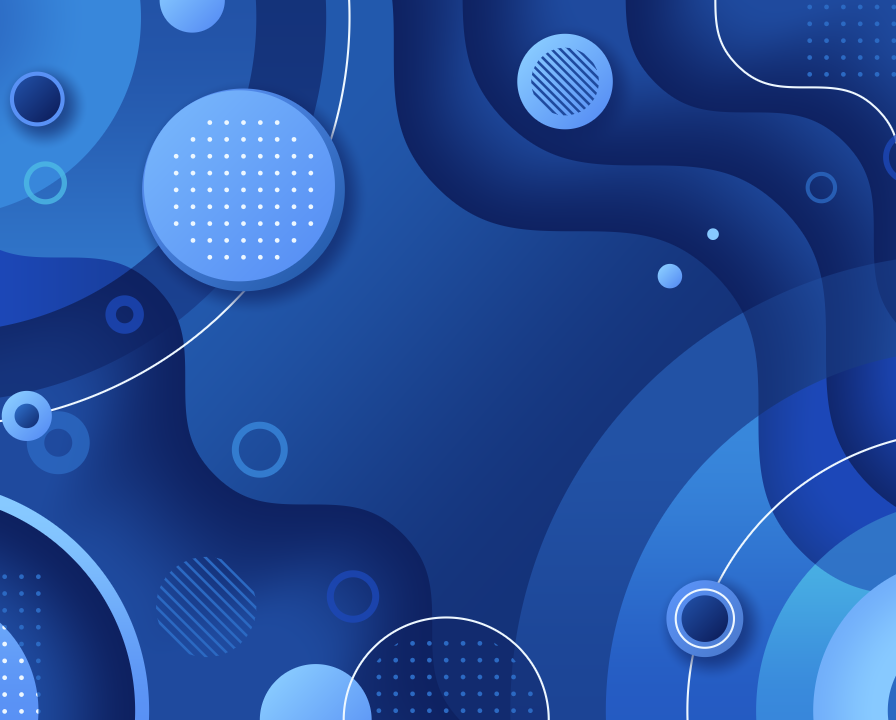
Write a WebGL 1 fragment shader that draws this background.

```glsl
precision highp float;
// Abstract blue backdrop: rounded stair waves and concentric discs with balls,
// rings, outlines, dot grids and hatching. Shapes are signed distances painted
// from back to front, with y pointing down.
uniform vec2 u_resolution;
const float HEIGHT = 6.18; // canvas height in drawing units
const float LINE = 0.009;  // half width of outlines
const float PITCH = 0.1445; // dot spacing
const float DOT = 0.02;
const float PI = 3.14159;
const vec2 LEFT_HUB = vec2(-0.5, 0.15);
const vec2 RIGHT_HUB = vec2(8.3, 6.1);
const vec2 CORNER_HUB = vec2(-0.7, 6.1);
const vec3 NIGHT = vec3(0.055, 0.13, 0.38);
const vec3 NAVY = vec3(0.08, 0.20, 0.48);
const vec3 BLUE = vec3(0.12, 0.29, 0.62);
const vec3 ROYAL = vec3(0.11, 0.28, 0.72);
const vec3 AZURE = vec3(0.17, 0.41, 0.76);
const vec3 SKY = vec3(0.22, 0.53, 0.86);
const vec3 CYAN = vec3(0.30, 0.73, 0.90);
const vec3 PERI = vec3(0.35, 0.57, 0.96);
const vec3 PALE = vec3(0.53, 0.79, 1.0);
const vec3 WHITE = vec3(0.93, 0.97, 1.0);
vec2 p;      // current point
float pixel; // pixel size in drawing units
vec3 col;    // colour so far

float cover(float d) { return clamp(0.5 - d / pixel, 0.0, 1.0); }
void paint(vec3 tint, float d) { col = mix(col, tint, cover(d)); }
float disc(vec2 c, float r) { return length(p - c) - r; }
void outline(float d) { paint(WHITE, abs(d) - LINE); }
// Rounded staircase through a vertical midpoint; negative at lower left
float stair(vec2 mid, float size) {
  vec2 q = p - mid;
  float a = PI * (q.x + q.y) / size;
  float bend = size / PI * (0.865 * sin(a) + 0.045 * sin(3.0 * a));
  float slope = 0.865 * cos(a) + 0.135 * cos(3.0 * a);
  return (q.x - q.y + bend) / sqrt(2.0 + 2.0 * slope * slope);
}
float dots(vec2 origin) {
  return length(mod(p - origin + 0.5 * PITCH, PITCH) - 0.5 * PITCH) - DOT;
}
// Diagonal stripes cut to a disc
float hatch(vec2 c, float r, float pitch) {
  float stripe = abs(fract((p.x - p.y) / pitch) - 0.5) * pitch * 0.707;
  return max(stripe - 0.011, disc(c, r));
}
void ring(vec2 c, float outer, float width, vec3 tint) {
  float d = abs(disc(c, outer - 0.5 * width)) - 0.5 * width;
  paint(mix(col, tint, 0.8), d);
}
void shadow(vec2 c, float r) {
  col = mix(col, NIGHT, 0.6 - 0.6 * smoothstep(-0.08, 0.15, disc(c + 0.06, r)));
}
// Disc shaded along its diagonal
void ball(vec2 c, float r, vec3 lit, vec3 dim) {
  float t = 0.5 + dot(p - c, vec2(0.35)) / r;
  paint(mix(lit, dim, clamp(t, 0.0, 1.0)), disc(c, r));
}
// Wave dark along its edge and lighter farther in
void wave(float d) { paint(mix(NIGHT, BLUE, smoothstep(-0.1, 1.1, d)), -d); }

void main() {
  pixel = HEIGHT / u_resolution.y;
  p = vec2(gl_FragCoord.x, u_resolution.y - gl_FragCoord.y) * pixel;
  float fall = smoothstep(2.6, 6.7, dot(p, vec2(0.75, 0.66)));
  col = mix(vec3(0.135, 0.35, 0.68), NAVY, fall);
  // Upper left discs and the wave across them
  float hub = length(p - LEFT_HUB), wash = smoothstep(0.0, 2.8, p.y);
  paint(mix(NAVY, BLUE, 0.6 * wash), hub - 3.3);
  paint(mix(BLUE, SKY, 0.15 + 0.6 * wash), hub - 2.7);
  paint(mix(AZURE, SKY, smoothstep(0.2, 1.3, hub)), hub - 1.71);
  float leftWave = stair(vec2(1.59, 3.27), 2.12);
  vec3 under = mix(NIGHT, BLUE, smoothstep(-0.1, 1.35, -leftWave));
  under = mix(under, NIGHT, 0.55 * cover(hub - 3.3));
  under = mix(under, mix(ROYAL, NAVY, 0.4 * p.x), cover(hub - 2.7));
  paint(under, leftWave);
  outline(hub - 3.5);
  // Upper right waves
  float wave1 = stair(vec2(3.38, 0.42), 3.13), wave2 = stair(vec2(3.97, -0.14), 3.12);
  wave(wave1); wave(wave2); wave(stair(vec2(5.37, -0.1), 2.13));
  outline(stair(vec2(6.14, -0.04), 1.58));
  float clip = max(6.88 - p.x, p.y - 0.7 + 0.4 * max(7.05 - p.x, 0.0));
  paint(AZURE, max(dots(vec2(6.95, 0.06)), clip));
  // Lower right discs, tinted where the waves cross
  float core = length(p - RIGHT_HUB), low = smoothstep(3.6, 6.2, p.y), in1 = cover(-wave1);
  paint(mix(col, mix(AZURE, BLUE, 0.4 + 0.6 * low), mix(0.75, 0.3, in1)), core - 3.92);
  vec3 band = mix(SKY, ROYAL, 0.7 * low);
  band = mix(band, mix(NAVY, ROYAL, smoothstep(-0.5, 0.6, wave1)), in1);
  band = mix(band, mix(NIGHT, ROYAL, smoothstep(-0.3, 0.9, wave2)), cover(-wave2));
  paint(band, core - 3.1);
  paint(mix(mix(CYAN, SKY, low * low), AZURE, 0.85 * in1), core - 1.81);
  paint(mix(PALE, PERI, smoothstep(0.75, 1.4, core) * 0.5), core - 1.32);
  paint(AZURE, core - 0.68);
  outline(core - 2.4);
  // Lower left ringed disc
  float corner = length(p - CORNER_HUB);
  vec3 rim = mix(PALE, PERI, smoothstep(4.2, 6.2, p.y));
  paint(rim, corner - 1.98);
  paint(mix(BLUE, NIGHT, smoothstep(0.9, 1.86, corner)), corner - 1.86);
  paint(rim, corner - 1.03);
  float speck = max(dots(vec2(0.04, 4.95)), max(p.x - 0.4, 4.88 - p.y));
  paint(mix(AZURE, WHITE, cover(corner - 1.03)), speck);
  // Dotted and hatched discs
  vec2 big = vec2(2.09, 1.63), coin = vec2(4.85, 0.7);
  shadow(big, 0.87); ball(big, 0.87, PERI, AZURE * 0.9);
  ball(big - 0.035, 0.82, mix(PALE, PERI, 0.4), PERI);
  paint(WHITE, max(dots(big), disc(big, 0.68)));
  shadow(coin, 0.41); ball(coin, 0.41, PALE, PERI);
  paint(BLUE, hatch(coin, 0.29, 0.075));
  paint(AZURE, hatch(vec2(1.77, 5.21), 0.43, 0.106));
  // Half disc and dotted arch
  vec2 dome = vec2(2.71, 6.18), arch = vec2(3.83, 6.18);
  float edge = disc(arch, 0.88);
  paint(mix(col, NIGHT, 0.45), edge);
  paint(AZURE, max(dots(arch - vec2(0.0, 0.08)), max(edge + 0.1, 3.15 - p.x)));
  ball(dome, 0.48, PALE, PERI);
  outline(edge);
  // Open rings
  ring(vec2(0.39, 1.57), 0.185, 0.045, CYAN); ring(vec2(1.07, 2.7), 0.165, 0.09, ROYAL);
  ring(vec2(0.5, 3.8), 0.27, 0.15, AZURE); ring(vec2(2.23, 3.86), 0.24, 0.06, SKY);
  ring(vec2(3.03, 5.12), 0.225, 0.06, ROYAL); ring(vec2(7.05, 1.61), 0.135, 0.035, AZURE);
  ring(vec2(7.81, 1.35), 0.23, 0.05, ROYAL);
  // Small balls and buttons
  vec2 stud = vec2(0.32, 0.85), bead = vec2(0.23, 3.57), knob = vec2(6.05, 5.31);
  ball(vec2(1.65, 0.0), 0.28, PALE, PERI); ball(vec2(5.75, 2.37), 0.105, PALE, PERI);
  ball(vec2(6.12, 2.01), 0.05, PALE, PALE);
  shadow(stud, 0.235); ball(stud, 0.235, PERI, PERI); ball(stud, 0.2, BLUE, NIGHT);
  ball(bead, 0.215, PALE, PERI); ball(bead, 0.105, AZURE, NAVY);
  shadow(knob, 0.33); ball(knob, 0.33, PERI, PERI * 0.85);
  outline(disc(knob, 0.25)); ball(knob, 0.2, BLUE, NIGHT);
  gl_FragColor = vec4(col, 1.0);
}
```
